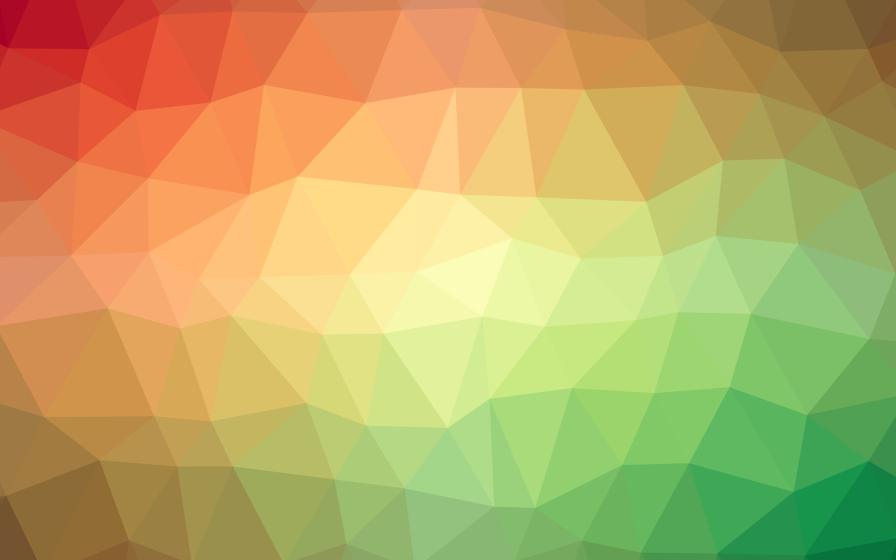
Write a Shadertoy shader that draws this background.

```glsl
const float ROWS = 7.4;      // mesh cells per canvas height
const float JITTER = 0.66;   // spread of a vertex inside its cell

const mat3 RGB_TO_XYZ = mat3(0.4124, 0.2126, 0.0193,
                             0.3576, 0.7152, 0.1192,
                             0.1805, 0.0722, 0.9505);

// Red - yellow - green ramp, evenly spaced
const vec3 RAMP[11] = vec3[11](
    vec3(0.65, 0.00, 0.15), vec3(0.84, 0.19, 0.15), vec3(0.96, 0.43, 0.26),
    vec3(0.99, 0.68, 0.38), vec3(1.00, 0.88, 0.55), vec3(1.00, 1.00, 0.75),
    vec3(0.85, 0.94, 0.55), vec3(0.65, 0.85, 0.42), vec3(0.40, 0.74, 0.39),
    vec3(0.10, 0.60, 0.31), vec3(0.00, 0.41, 0.22));

vec2 hash2(vec2 p) {
    return fract(sin(vec2(dot(p, vec2(127.1, 311.7)),
                          dot(p, vec2(269.5, 183.3)))) * 43758.5453);
}

float cross2(vec2 a, vec2 b) {
    return a.x * b.y - a.y * b.x;
}

vec3 ramp(float t) {
    float s = clamp(t, 0.0, 1.0) * 10.0;
    int i = min(int(s), 9);
    return mix(RAMP[i], RAMP[i + 1], s - float(i));
}

// Perceptual space: cube roots of XYZ
vec3 toPerceptual(vec3 rgb) {
    return pow(RGB_TO_XYZ * pow(rgb, vec3(2.2)), vec3(1.0 / 3.0));
}

vec3 fromPerceptual(vec3 lms) {
    vec3 linear = inverse(RGB_TO_XYZ) * (lms * lms * lms);
    return pow(clamp(linear, 0.0, 1.0), vec3(1.0 / 2.2));
}

// Blend of a left-to-right ramp and a top-to-bottom ramp
vec3 fieldColor(vec2 uv) {
    vec3 across = toPerceptual(ramp(uv.x));
    vec3 down = toPerceptual(ramp(1.0 - uv.y));
    return fromPerceptual(0.5 * (across + down));
}

// Jittered grid vertex, with alternate rows staggered
vec2 meshVertex(vec2 cell) {
    float stagger = 0.5 * mod(cell.y, 2.0) - 0.25;
    return cell + vec2(stagger, 0.0) + JITTER * (hash2(cell) - 0.5);
}

// Signed distance to the line a-b, positive on its left
float edgeDistance(vec2 p, vec2 a, vec2 b) {
    return cross2(b - a, p - a) / length(b - a);
}

// Flat facet colour in rgb and soft coverage in alpha, premultiplied
vec4 facet(vec2 p, vec2 a, vec2 b, vec2 c, vec2 extent, float blur) {
    float inside = min(edgeDistance(p, a, b),
                   min(edgeDistance(p, b, c), edgeDistance(p, c, a)));
    float coverage = smoothstep(-blur, blur, inside);
    if (coverage <= 0.0) return vec4(0.0);
    return coverage * vec4(fieldColor((a + b + c) / 3.0 / extent), 1.0);
}

// Split one quad along its Delaunay diagonal
vec4 quadFacets(vec2 p, vec2 cell, vec2 extent, float blur) {
    vec2 a = meshVertex(cell);
    vec2 b = meshVertex(cell + vec2(1.0, 0.0));
    vec2 c = meshVertex(cell + vec2(1.0, 1.0));
    vec2 d = meshVertex(cell + vec2(0.0, 1.0));
    float sineOfSum = cross2(c - b, a - b) * dot(a - d, c - d)
                    + dot(c - b, a - b) * cross2(a - d, c - d);
    if (sineOfSum >= 0.0) {
        return facet(p, a, b, c, extent, blur) + facet(p, a, c, d, extent, blur);
    }
    return facet(p, a, b, d, extent, blur) + facet(p, b, c, d, extent, blur);
}

void mainImage(out vec4 fragColor, in vec2 fragCoord) {
    float scale = ROWS / iResolution.y;
    vec2 p = fragCoord * scale;
    vec2 extent = iResolution.xy * scale;

    // Gather facets from the surrounding quads
    vec4 sum = vec4(0.0);
    for (int y = -1; y <= 1; y++) {
        for (int x = -1; x <= 1; x++) {
            sum += quadFacets(p, floor(p) + vec2(x, y), extent, 0.7 * scale);
        }
    }
    vec3 color = sum.a > 0.0 ? sum.rgb / sum.a : fieldColor(p / extent);
    fragColor = vec4(color, 1.0);
}
```
